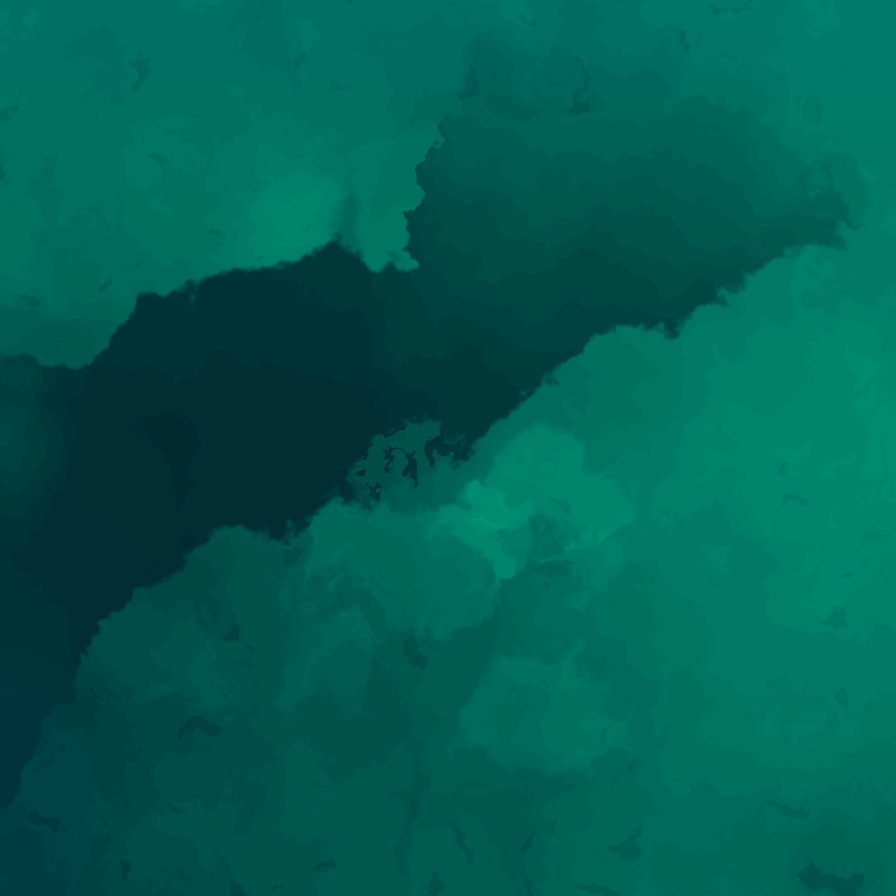
Give the GLSL for this background, as a WebGL 2 fragment shader.

```glsl
#version 300 es
precision highp float;
// Painterly teal clouds crossed by a dark, ragged diagonal band.

#define WARP 0.085      // raggedness of the outlines
#define MOTTLE 0.06     // brightness variation inside the clouds
#define LEVELS 50.0     // number of paint tones
#define EDGE 0.008      // softness of the band outline
#define TEAL_BASE vec3(0.0, 0.0, 0.082)
#define TEAL_RAMP vec3(0.0, 1.0, 0.66)

uniform vec2 u_resolution;
out vec4 fragColor;

vec2 hashGradient(vec2 cell) {
  vec3 h = fract(vec3(cell.xyx) * vec3(0.1031, 0.1030, 0.0973));
  h += dot(h, h.yzx + 33.33);
  return 2.0 * fract((h.xx + h.yz) * h.zy) - 1.0;
}

float gradientNoise(vec2 p) {
  vec2 i = floor(p), f = fract(p), e = vec2(0.0, 1.0);
  vec2 u = f * f * f * (f * (f * 6.0 - 15.0) + 10.0);
  float low = mix(dot(hashGradient(i), f), dot(hashGradient(i + e.yx), f - e.yx), u.x);
  float high = mix(dot(hashGradient(i + e), f - e), dot(hashGradient(i + 1.0), f - 1.0), u.x);
  return mix(low, high, u.y);
}

float fbm(vec2 p) {
  float sum = 0.0, amplitude = 0.6;
  for (int i = 0; i < 5; i++) {
    sum += amplitude * gradientNoise(p);
    p = mat2(1.6, 1.2, -1.2, 1.6) * p + 7.3;
    amplitude *= 0.58;
  }
  return sum;
}

// Soft elliptical spot, 1 at the centre
float glow(vec2 p, vec2 centre, vec2 radius) {
  vec2 d = (p - centre) / radius;
  return exp(-dot(d, d));
}

// Torn patch with a crisp, irregular outline
float tornPatch(vec2 p, vec2 centre, vec2 radius) {
  return 1.0 - smoothstep(0.75, 1.1, length((p - centre) / radius) + 1.1 * fbm(p * 13.0));
}

float bandTop(float x) {
  return 0.59 + 0.12 * smoothstep(0.02, 0.32, x)
       + 0.165 * smoothstep(0.45, 0.50, x) - 0.13 * smoothstep(0.86, 0.95, x);
}

float bandBottom(float x) {
  float dip = (x - 0.45) / 0.13;
  return 0.07 + 0.26 * smoothstep(-0.03, 0.16, x)
       + 0.5 * max(x - 0.13, 0.0) - 0.035 * exp(-dip * dip);
}

float upperClouds(vec2 p) {
  float tone = mix(0.44, 0.485, smoothstep(0.6, 1.0, p.x));
  tone += 0.08 * glow(p, vec2(0.33, 0.78), vec2(0.08, 0.08));
  tone -= 0.10 * glow(p, vec2(0.04, 0.62), vec2(0.18, 0.07));
  tone -= 0.06 * glow(p, vec2(0.62, 0.90), vec2(0.25, 0.05));
  tone -= 0.04 * tornPatch(p, vec2(0.92, 0.77), vec2(0.04, 0.06));
  return tone - 0.09 * glow(p, vec2(0.385, 0.74), vec2(0.015, 0.06));
}

float lowerClouds(vec2 p) {
  float tone = 0.245 + 0.095 * smoothstep(0.0, 0.42, p.x) + 0.13 * smoothstep(0.4, 0.88, p.x);
  tone += 0.06 * glow(p, vec2(0.97, 0.50), vec2(0.22, 0.18));
  tone += 0.05 * glow(p, vec2(0.62, 0.46), vec2(0.13, 0.10));
  tone += 0.06 * tornPatch(p, vec2(0.63, 0.45), vec2(0.07, 0.06));
  tone += 0.06 * tornPatch(p, vec2(0.56, 0.41), vec2(0.06, 0.05));
  tone += 0.04 * tornPatch(p, vec2(0.66, 0.37), vec2(0.05, 0.04));
  tone += 0.07 * tornPatch(p, vec2(0.45, 0.37), vec2(0.12, 0.07));
  tone += 0.05 * tornPatch(p, vec2(0.61, 0.20), vec2(0.08, 0.07));
  tone += 0.03 * tornPatch(p, vec2(0.18, 0.27), vec2(0.08, 0.06));
  tone += 0.03 * tornPatch(p, vec2(0.36, 0.25), vec2(0.05, 0.05));
  tone -= 0.08 * glow(p, vec2(0.96, 0.02), vec2(0.25, 0.12));
  tone -= 0.05 * glow(p, vec2(0.59, 0.07), vec2(0.04, 0.10));
  return tone - 0.04 * glow(p, vec2(0.44, 0.08), vec2(0.01, 0.09));
}

float darkBand(vec2 p) {
  float tone = 0.172 + 0.06 * smoothstep(0.3, 0.62, p.x) + 0.06 * smoothstep(0.7, 0.95, p.x);
  tone += 0.12 * smoothstep(0.62, 0.9, p.y) * smoothstep(0.38, 0.52, p.x);
  tone += 0.035 * smoothstep(0.52, 0.68, p.y);
  tone += 0.10 * glow(p, vec2(0.0, 0.53), vec2(0.06, 0.10));
  tone += 0.04 * glow(p, vec2(0.0, 0.22), vec2(0.10, 0.14));
  float flecks = smoothstep(-0.16, -0.10, gradientNoise(p * 55.0));
  return tone + 0.11 * flecks * tornPatch(p, vec2(0.465, 0.46), vec2(0.10, 0.06));
}

void main() {
  vec2 uv = gl_FragCoord.xy / u_resolution;
  vec2 p = uv + WARP * vec2(fbm(uv * 10.0), fbm(uv * 10.0 + 31.7));

  // Clouds above and below, joined by the band
  float top = bandTop(p.x), bottom = bandBottom(p.x);
  float clouds = mix(lowerClouds(p), upperClouds(p), smoothstep(-0.04, 0.04, p.y - 0.5 * (top + bottom)));
  float inside = smoothstep(-EDGE, EDGE, min(top - p.y, p.y - bottom));
  float tone = mix(clouds, darkBand(p), inside);
  tone += MOTTLE * fbm(p * 8.0 + 4.0) * mix(1.0, 0.4, inside);
  tone -= 0.04 * smoothstep(0.36, 0.42, gradientNoise(p * 24.0)) * (1.0 - inside);

  // Flat paint tones with thin smoothed borders
  float level = tone * LEVELS;
  float soft = clamp(fwidth(level), 0.001, 0.5);
  float stepped = floor(level) + smoothstep(0.5 - soft, 0.5 + soft, fract(level));
  vec3 color = TEAL_BASE + TEAL_RAMP * stepped / LEVELS;

  // Bluer toward the top and the left corner
  color.b += 0.025 * smoothstep(0.75, 1.0, uv.y) + 0.025 * glow(uv, vec2(0.0, 0.1), vec2(0.15, 0.2));
  fragColor = vec4(color, 1.0);
}
```
